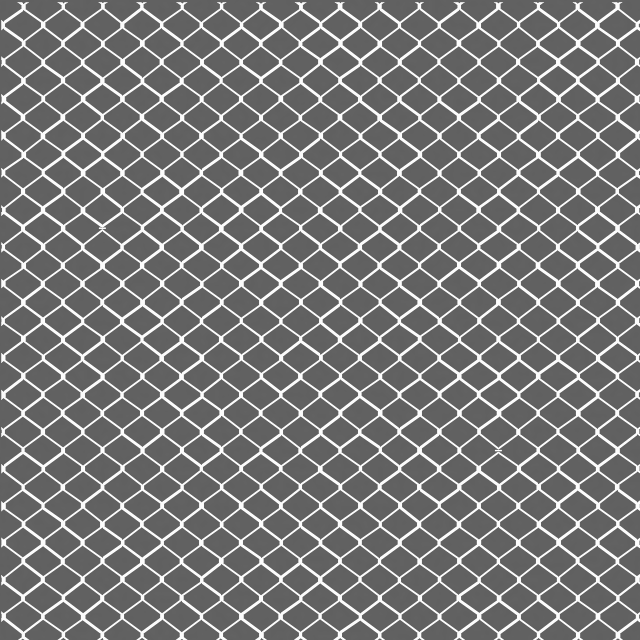
Give the GLSL for this pattern, as a WebGL 1 fragment shader.

```glsl
precision highp float;
// Chain-link fence: pale wire diamonds with twisted knots on flat grey.

uniform vec2 u_resolution;

const vec2 PITCH = vec2(0.03095, 0.02888);   // half a diamond, across and up
const vec2 ORIGIN = vec2(0.0365, 0.9896);    // a knot in the top row
const vec3 GREY = vec3(0.38);
const vec3 WIRE = vec3(0.99);
const float UNIT = 1.0 / 768.0;              // fine unit for wire sizes

float hash(vec2 p, float seed) {
  return fract(sin(dot(p, vec2(127.1, 311.7)) + seed * 74.7) * 43758.5453);
}

vec2 gradient(vec2 cell) {
  float angle = 6.28318 * hash(cell, 9.0);
  return vec2(cos(angle), sin(angle));
}

float gradientNoise(vec2 p) {
  vec2 i = floor(p);
  vec2 f = p - i;
  vec2 u = f * f * (3.0 - 2.0 * f);
  vec2 e = vec2(0.0, 1.0);
  float low = mix(dot(gradient(i), f), dot(gradient(i + e.yx), f - e.yx), u.x);
  float high = mix(dot(gradient(i + e), f - e), dot(gradient(i + e.yy), f - e.yy), u.x);
  return mix(low, high, u.y);
}

float segmentDistance(vec2 p, vec2 a, vec2 b) {
  vec2 ab = b - a;
  return length(p - a - ab * clamp(dot(p - a, ab) / dot(ab, ab), 0.0, 1.0));
}

float roundBoxDistance(vec2 p, vec2 halfSize, float radius) {
  vec2 q = abs(p) - halfSize + radius;
  return length(max(q, 0.0)) + min(max(q.x, q.y), 0.0) - radius;
}

// Knot centre, slightly shifted from the regular lattice.
vec2 knotCentre(vec2 id) {
  vec2 shift = vec2(hash(id, 1.0), hash(id, 2.0)) - 0.5;
  return id * PITCH + shift * UNIT;
}

// Upright twist; a rare one is squashed into a flat, ragged crossing.
float knotDistance(vec2 p, vec2 id) {
  vec2 size = vec2(mix(1.9, 2.9, hash(id, 3.0)), 3.7);
  size = mix(size, vec2(4.2, 0.9), step(0.994, hash(id, 4.0)));
  return roundBoxDistance(p - knotCentre(id), size * UNIT, 0.8 * UNIT);
}

// Each lattice cell holds one diagonal wire between two knots.
float fenceDistance(vec2 p) {
  vec2 cell = floor(p / PITCH);
  float falling = mod(cell.x + cell.y, 2.0);
  vec2 left = cell + vec2(0.0, falling);
  vec2 right = cell + vec2(1.0, 1.0 - falling);
  vec2 rise = vec2(0.0, 2.3 * UNIT * (1.0 - 2.0 * falling));

  float heavy = smoothstep(0.5, 0.8, hash(cell, 5.0));
  float halfWidth = mix(1.1, 1.75, heavy) * UNIT;
  float wire = segmentDistance(p, knotCentre(left) + rise, knotCentre(right) - rise) - halfWidth;
  return min(wire, min(knotDistance(p, left), knotDistance(p, right)));
}

void main() {
  vec2 p = gl_FragCoord.xy / u_resolution;
  float soft = max(0.6 / u_resolution.y, 0.0008);

  // The mesh is trimmed along its top and left edges.
  float trim = max(p.y - 0.9965, 0.002 - p.x);
  float d = max(fenceDistance(p - ORIGIN), trim);
  float coverage = 1.0 - smoothstep(-soft, soft, d);

  vec3 ground = GREY + 0.008 * gradientNoise(p * 90.0);
  gl_FragColor = vec4(mix(ground, WIRE, coverage), 1.0);
}
```
